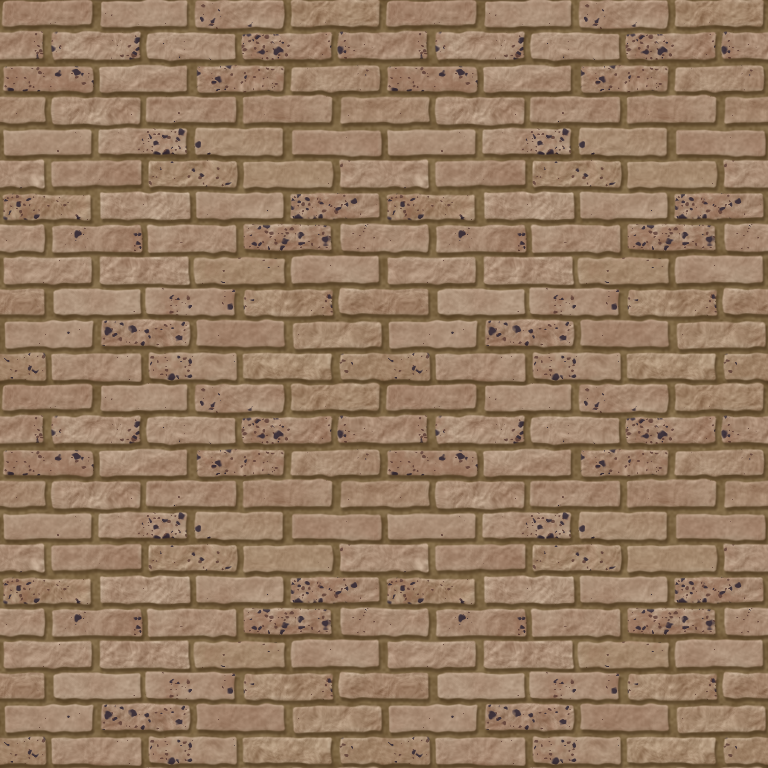
Write a WebGL 1 fragment shader that draws this texture.

```glsl
precision highp float;
// Weathered tan brick wall in running bond: 8 bricks by 24 courses, built from a 4 by 12 block.
uniform vec2 u_resolution;

float hash(vec2 p) {
  return fract(sin(dot(p, vec2(127.1, 311.7))) * 43758.5453);
}

// Value noise that wraps after a whole number of lattice cells.
float noise(vec2 p, float period) {
  vec2 i = floor(p), f = fract(p);
  f = f * f * (3.0 - 2.0 * f);
  float a = hash(mod(i, period)), b = hash(mod(i + vec2(1.0, 0.0), period));
  float c = hash(mod(i + vec2(0.0, 1.0), period)), d = hash(mod(i + 1.0, period));
  return mix(mix(a, b, f.x), mix(c, d, f.x), f.y);
}

float fbm(vec2 q, float freq) {
  float sum = 0.0, amp = 0.53;
  for (int i = 0; i < 4; i++) {
    sum += amp * noise(q * freq, 12.0 * freq);
    freq *= 2.0;
    amp *= 0.5;
  }
  return sum;
}

// Signed distance to the brick of this cell, in course heights; id names the brick.
float brick(vec2 q, out vec2 id) {
  float row = floor(q.y);
  float x = q.x / 3.0 + 0.5 * mod(row + 1.0, 2.0);
  id = mod(vec2(floor(x), row), vec2(4.0, 12.0));
  vec2 p = (fract(vec2(x, q.y)) - 0.5) * vec2(3.0, 1.0);
  p += (vec2(hash(id + 3.0), hash(id + 7.0)) - 0.5) * vec2(0.09, 0.06);
  p.y += p.x * (hash(id + 19.0) - 0.5) * 0.03;
  p += 0.08 * (vec2(noise(q * 2.0, 24.0), noise(q * 3.0 + 5.0, 36.0)) - 0.5);
  vec2 halfSize = vec2(1.40, 0.425) - 0.04 * vec2(hash(id + 23.0), hash(id + 29.0));
  vec2 e = abs(p) - halfSize + 0.08;
  return length(max(e, 0.0)) + min(max(e.x, e.y), 0.0) - 0.08;
}

// Irregular burnt specks, one candidate per cell.
float specks(vec2 q, float freq, float density) {
  vec2 p = q * freq + 0.5 * (vec2(noise(q * 8.0, 96.0), noise(q * 8.0 + 17.0, 96.0)) - 0.5);
  float mask = 0.0;
  for (int j = -1; j <= 1; j++) {
    for (int i = -1; i <= 1; i++) {
      vec2 cell = floor(p) + vec2(float(i), float(j));
      vec2 key = mod(cell, 12.0 * freq) + freq * 13.0;
      vec2 centre = cell + 0.15 + 0.7 * vec2(hash(key), hash(key + 41.0));
      float size = hash(key + 67.0);
      float r = (0.17 + 0.36 * size * size) * clamp(6.0 * (density - hash(key + 83.0)), 0.0, 1.0);
      float dist = length((p - centre) * vec2(0.85, 1.0));
      mask = max(mask, step(0.02, r) * (1.0 - smoothstep(r * 0.55, r + 0.08, dist)));
    }
  }
  return mask;
}

void main() {
  // Course heights are the unit; the block wraps every 12 of them.
  vec2 q = gl_FragCoord.xy / u_resolution * 24.0 - vec2(0.0, 0.06);
  float soft = max(0.035, 16.0 / u_resolution.y);
  vec2 id, other;
  float d = brick(q, id);
  float above = brick(q + vec2(-0.05, 0.11), other);
  float face = 1.0 - smoothstep(-soft, soft, d);
  float grain = noise(q * 11.0, 132.0) - 0.5;

  // Mortar, with the shadow cast by the brick above and to the left.
  vec3 mortar = mix(vec3(0.41, 0.32, 0.20), vec3(0.55, 0.46, 0.32), fbm(q, 2.0));
  mortar += 0.07 * grain;
  mortar = mix(mortar, vec3(0.29, 0.21, 0.12), 0.65 * (1.0 - smoothstep(-0.06, 0.07, above)));

  // Brick body: a tone for each brick, cloudy staining and pale worn edges.
  float cloud = fbm(q, 1.0);
  float tone = clamp(0.5 + 1.3 * (cloud - 0.5) + 0.5 * (hash(id + 31.0) - 0.5), 0.0, 1.0);
  vec3 body = mix(vec3(0.60, 0.47, 0.38), vec3(0.69, 0.59, 0.50), tone);
  body = mix(body, vec3(0.63, 0.53, 0.41), 0.5 * smoothstep(0.6, 1.0, hash(id + 37.0)));
  float worn = smoothstep(-0.16, -0.03, d) * noise(q * 3.0, 36.0);
  body = mix(body, vec3(0.72, 0.64, 0.55), 0.5 * worn);

  // Creases lit from the upper left, strongest on rough bricks.
  vec2 bend = q + 0.25 * vec2(noise(q * 2.0 + 9.0, 24.0), noise(q * 2.0, 24.0));
  float relief = fbm(bend, 3.0) - fbm(bend + vec2(-0.05, 0.07), 3.0);
  float rough = 0.25 + 0.65 * hash(id + 43.0);
  body += relief * rough * vec3(0.56, 0.60, 0.60) + 0.05 * grain;

  // Clustered burnt specks with ruddy halos; some bricks stay clean.
  float clump = smoothstep(0.35, 0.75, noise(q + 0.5, 12.0));
  float burnt = smoothstep(0.25, 1.0, hash(id + 53.0)) * clump;
  body = mix(body, vec3(0.55, 0.38, 0.29), 0.5 * burnt * smoothstep(0.3, 0.7, fbm(q, 4.0)));
  body = mix(body, vec3(0.35, 0.23, 0.20), 0.8 * specks(q, 7.0, 0.03 + 0.4 * burnt));
  body = mix(body, vec3(0.21, 0.17, 0.21), 0.92 * specks(q, 4.0, 0.5 * burnt));

  // Bright upper lip and dark lower lip.
  float slope = clamp((above - d) * 9.0, -1.0, 1.0);
  body += 0.06 * slope * smoothstep(-0.12, 0.0, d);

  gl_FragColor = vec4(mix(mortar, body, face), 1.0);
}
```
